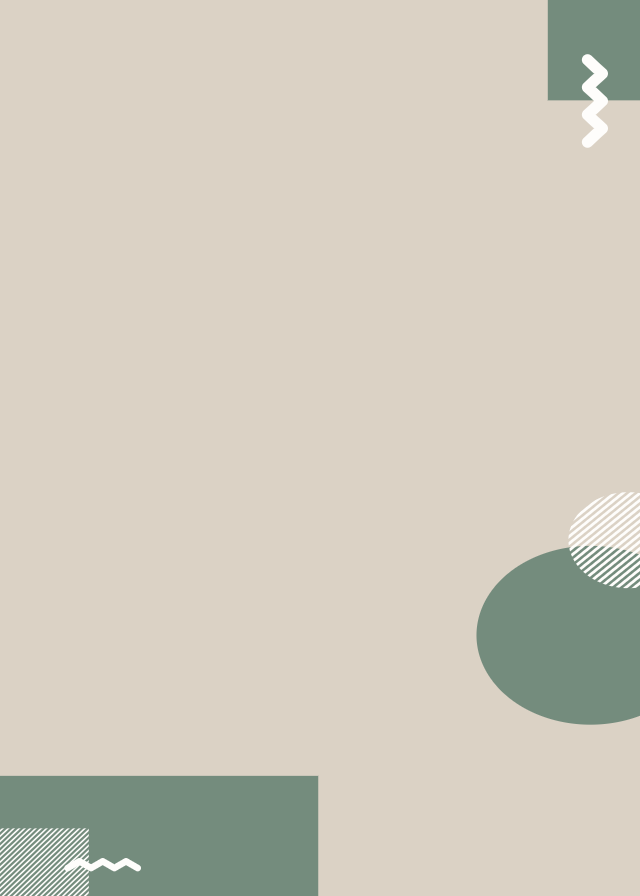
Give the GLSL for this background, as a WebGL 1 fragment shader.

```glsl
precision highp float;
uniform vec2 u_resolution;

#define SAND vec3(0.859, 0.822, 0.772)
#define SAGE vec3(0.455, 0.548, 0.490)
#define WHITE vec3(0.995, 0.993, 0.985)
#define ASPECT 0.7135
#define ZIGZAG_SEGMENTS 6
#define OVAL_HATCH_PERIOD 0.0060
#define SQUARE_HATCH_PERIOD 0.0042

// Antialiased coverage of a signed distance, one pixel wide
float fill(float d) {
  return clamp(0.5 - d * u_resolution.y, 0.0, 1.0);
}

float boxDistance(vec2 p, vec2 low, vec2 high) {
  vec2 d = max(low - p, p - high);
  return max(d.x, d.y);
}

float ellipseDistance(vec2 p, vec2 center, vec2 radii) {
  vec2 q = (p - center) / radii;
  float k = length(q);
  return k * (k - 1.0) / max(length(q / radii), 0.0001);
}

float segmentDistance(vec2 p, vec2 a, vec2 b) {
  vec2 ab = b - a;
  float t = clamp(dot(p - a, ab) / dot(ab, ab), 0.0, 1.0);
  return length(p - a - ab * t);
}

// Round-capped zigzag that advances by stride and swings by swing
float zigzagDistance(vec2 p, vec2 start, vec2 stride, vec2 swing, float radius) {
  float d = 1.0;
  for (int i = 0; i < ZIGZAG_SEGMENTS; i++) {
    float n = float(i);
    vec2 a = start + n * stride + mod(n, 2.0) * swing;
    vec2 b = start + (n + 1.0) * stride + mod(n + 1.0, 2.0) * swing;
    d = min(d, segmentDistance(p, a, b));
  }
  return d - radius;
}

// Parallel stripes rising to the right; share is the inked fraction
float hatch(vec2 p, float angle, float period, float share) {
  float across = dot(p, vec2(-sin(angle), cos(angle)));
  float d = abs(fract(across / period) - 0.5) * period;
  return fill(d - 0.5 * share * period);
}

void main() {
  vec2 p = gl_FragCoord.xy / u_resolution * vec2(ASPECT, 1.0);
  vec3 color = SAND;

  // Solid corner blocks and large oval
  float solid = fill(boxDistance(p, vec2(0.6107, 0.8880), vec2(1.0, 1.1)));
  solid = max(solid, fill(boxDistance(p, vec2(-0.1), vec2(0.3548, 0.1341))));
  solid = max(solid, fill(ellipseDistance(p, vec2(0.6582, 0.2910), vec2(0.1270, 0.0998))));
  color = mix(color, SAGE, solid);

  // Hatched oval and square
  float oval = fill(ellipseDistance(p, vec2(0.7005, 0.3971), vec2(0.0668, 0.0536)));
  color = mix(color, WHITE, oval * hatch(p, 0.68, OVAL_HATCH_PERIOD, 0.52));
  float square = fill(boxDistance(p, vec2(-0.1), vec2(0.0990, 0.0755)));
  color = mix(color, WHITE, square * hatch(p, 0.76, SQUARE_HATCH_PERIOD, 0.42));

  // Zigzag strokes
  float upright = zigzagDistance(p, vec2(0.6550, 0.9332), vec2(0.0, -0.0153), vec2(0.0165, 0.0), 0.0063);
  float level = zigzagDistance(p, vec2(0.0755, 0.0312), vec2(0.0130, 0.0), vec2(0.0, 0.0075), 0.0037);
  color = mix(color, WHITE, fill(min(upright, level)));

  gl_FragColor = vec4(color, 1.0);
}
```
